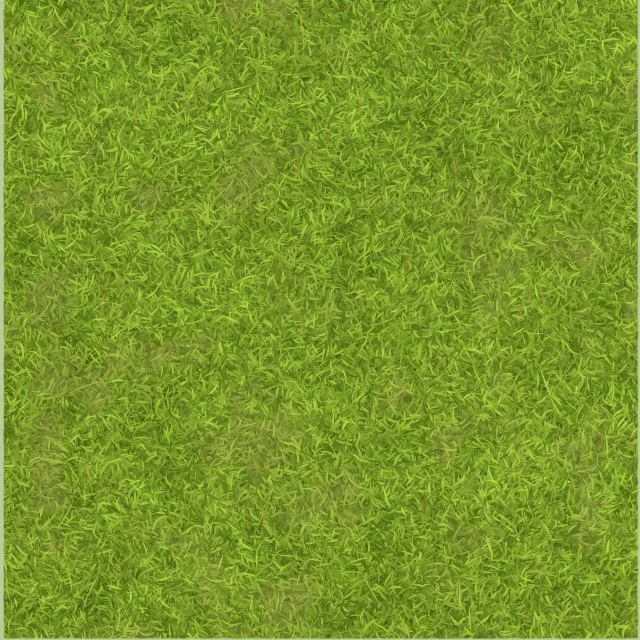
A Shadertoy shader for this texture:

```glsl
// A mown lawn seen from above: many layers of short curved blades, scattered
// one per grid cell, are stacked from shaded soil up to sunlit tips.
// Soft noise varies the tint in patches, and a pale rim frames the turf.

const vec3 SHADE_GREEN = vec3(0.25, 0.36, 0.04);
const vec3 SUN_GREEN = vec3(0.68, 0.83, 0.24);
const vec3 STRAW = vec3(0.64, 0.65, 0.32);
const vec3 DRY_EARTH = vec3(0.45, 0.46, 0.18);
const vec3 PALE_RIM = vec3(0.74, 0.81, 0.62);
const int LAYERS = 15;

float hash(vec2 p) {
    return fract(sin(dot(p, vec2(127.1, 311.7))) * 43758.5453);
}

vec4 hash4(vec2 p) {
    float wave = sin(dot(p, vec2(127.1, 311.7)));
    return fract(wave * vec4(43758.5453, 22578.146, 19642.349, 31415.927));
}

float noise(vec2 p) {
    vec2 cell = floor(p);
    vec2 f = fract(p);
    f = f * f * (3.0 - 2.0 * f);
    float low = mix(hash(cell), hash(cell + vec2(1.0, 0.0)), f.x);
    float high = mix(hash(cell + vec2(0.0, 1.0)), hash(cell + 1.0), f.x);
    return mix(low, high, f.y);
}

float fbm(vec2 p) {
    return 0.55 * noise(p) + 0.3 * noise(p * 2.1 + 7.3) + 0.15 * noise(p * 4.3 + 19.1);
}

vec3 grassTone(float light, float dryness) {
    vec3 green = mix(SHADE_GREEN, SUN_GREEN, light);
    return mix(green, mix(DRY_EARTH, STRAW, light), dryness);
}

// Position along the blade (-1 root, 1 tip) and its smoothed coverage
vec2 blade(vec2 p, float angle, float halfLength, float halfWidth, float bend, float pixel) {
    float c = cos(angle);
    float s = sin(angle);
    vec2 q = vec2(c * p.x + s * p.y, c * p.y - s * p.x);
    float along = q.x / halfLength;
    float taper = (1.0 - along * along) * (1.0 - 0.3 * along);
    float edge = abs(q.y - bend * q.x * q.x) - halfWidth * taper;
    float cover = 1.0 - smoothstep(-0.6 * pixel, 0.7 * pixel, edge);
    return vec2(along, cover * step(abs(along), 1.0));
}

// Paints one layer of blades, one candidate per cell, over the given colour
vec3 bladeLayer(vec3 color, vec2 uv, float cells, float density, float seed,
                float light, float dryness, float lean, float width) {
    vec2 p = uv * cells + seed * vec2(0.37, 0.71);
    vec2 home = floor(p);
    float pixel = cells / iResolution.y;
    for (int y = -1; y <= 1; y++) {
        for (int x = -1; x <= 1; x++) {
            vec2 cell = home + vec2(x, y);
            vec4 place = hash4(cell + seed * 17.31);
            vec4 look = hash4(cell + seed * 9.73 + 53.7);
            float angle = 1.57 + lean + (place.z - 0.5) * 2.9;
            float halfLength = mix(0.4, 0.9, place.w);
            float halfWidth = width * mix(0.7, 1.3, look.w);
            vec2 shape = blade(p - cell - place.xy, angle, halfLength,
                               halfWidth, (look.y - 0.5) * 0.6, pixel);
            float tone = light + (look.x - 0.5) * 0.8 + 0.09 * shape.x;
            float dry = dryness + 0.55 * smoothstep(0.86, 0.95, look.z);
            vec3 tint = grassTone(clamp(tone, 0.0, 1.05), clamp(dry, 0.0, 0.8));
            float present = step(hash(cell + seed * 5.19 + 11.4), density);
            color = mix(color, tint, shape.y * present);
        }
    }
    return color;
}

// Uneven pale strip on the left, right and bottom sides
float rim(vec2 uv, float canvasWidth) {
    float wobble = 0.0012 * (noise(uv * 90.0) - 0.5);
    float left = uv.x - 0.006;
    float right = canvasWidth - uv.x - 0.0035;
    float bottom = uv.y - 0.0025;
    float inside = min(min(left, right), bottom) + wobble;
    return 1.0 - smoothstep(-0.0015, 0.0015, inside);
}

void mainImage(out vec4 fragColor, in vec2 fragCoord) {
    vec2 uv = fragCoord / iResolution.y;

    // Patchy light, dryness and growth direction
    float patches = fbm(uv * 5.0) - 0.5;
    float clumps = fbm(uv * 26.0 + 31.0) - 0.5;
    float shift = 0.14 * patches + 0.26 * clumps;
    float dryness = 0.5 * smoothstep(0.52, 0.85, fbm(uv * 13.0 + 67.0));
    float lean = 2.4 * (noise(uv * 11.0 + 5.0) - 0.5);

    // Shaded ground between the blades
    float ground = 0.12 + 0.3 * noise(uv * 180.0) + shift;
    vec3 color = grassTone(clamp(ground, 0.0, 1.0), dryness + 0.12);

    // Turf from the roots upward, then a few long stray blades
    for (int i = 0; i < LAYERS; i++) {
        float height = float(i) / float(LAYERS - 1);
        float light = mix(0.32, 0.61, height) + shift;
        color = bladeLayer(color, uv, 62.0, 0.9, float(i) + 1.0,
                           light, dryness, lean, 0.085);
    }
    color = bladeLayer(color, uv, 30.0, 0.16, 23.0, 0.72 + shift, 0.12, lean, 0.035);

    color = mix(color, PALE_RIM, 0.95 * rim(uv, iResolution.x / iResolution.y));
    fragColor = vec4(color, 1.0);
}
```
